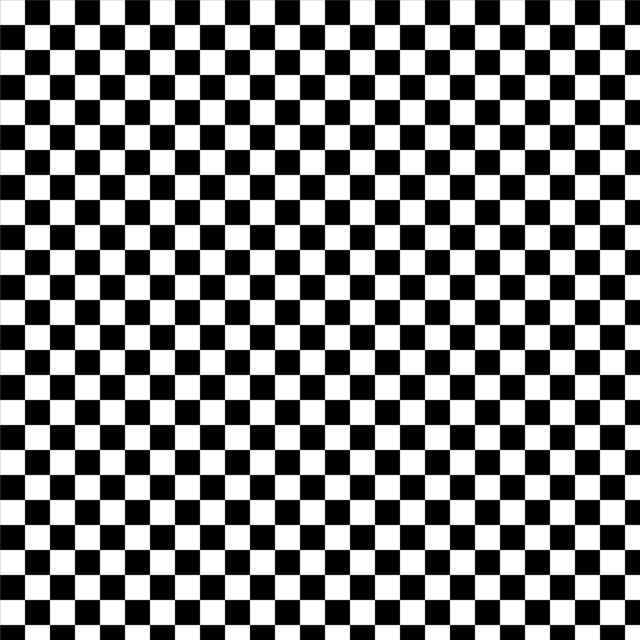
Write a three.js fragment shader that draws this pattern.

```glsl
// Black and white checkerboard, laid out from the upper left corner, with the
// last column and row cut off by the canvas edge. Two signed square waves,
// one per axis, are multiplied to alternate the colours.

varying vec2 vUv;

const float CELLS_ACROSS = 25.6;     // squares per canvas side
const float EDGE_HALF_WIDTH = 0.025; // softened edge, in squares
const vec3 LIGHT = vec3(1.0);
const vec3 DARK = vec3(0.0);

// Square wave per axis: +1 on even cells, -1 on odd cells, with soft steps.
vec2 softSquareWave(vec2 p) {
  vec2 edgeDistance = abs(mod(p - 0.5, 2.0) - 1.0) - 0.5;
  return clamp(edgeDistance / EDGE_HALF_WIDTH, -1.0, 1.0);
}

void main() {
  // Cell coordinates counted from the upper left corner.
  vec2 cell = vec2(vUv.x, 1.0 - vUv.y) * CELLS_ACROSS;

  // Equal signs give a light square, opposite signs a dark one.
  vec2 wave = softSquareWave(cell);
  float lightness = 0.5 + 0.5 * wave.x * wave.y;

  gl_FragColor = vec4(mix(DARK, LIGHT, lightness), 1.0);
}
```
